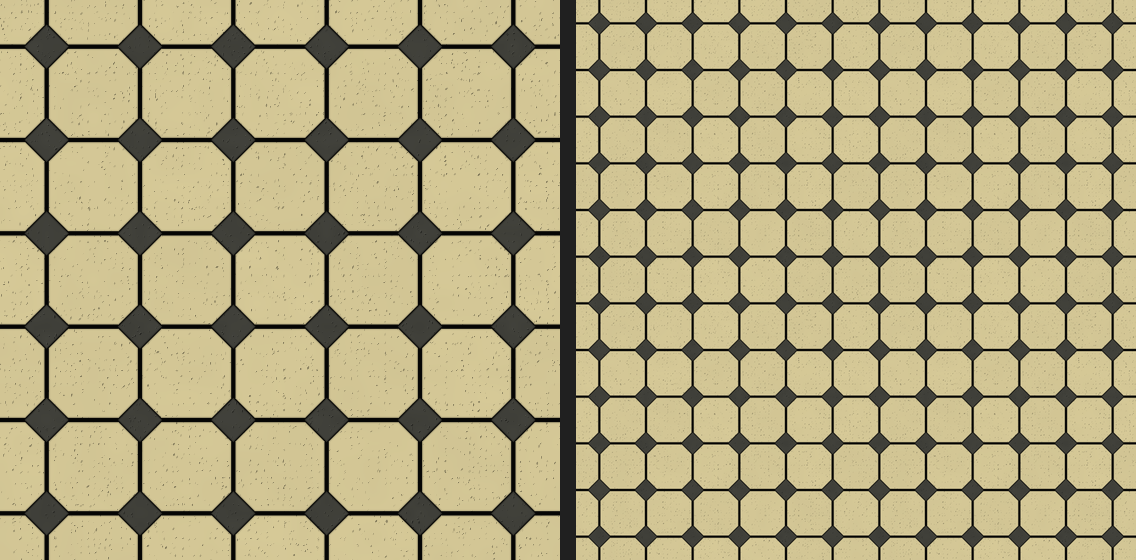
Left, the tile; right, the same tile 2 across and 2 down.
Give the GLSL for this pattern, as a Shadertoy shader.

```glsl
float hash(vec2 p) {
    return fract(sin(dot(p, vec2(127.1, 311.7))) * 43758.5453);
}

// Smooth value noise that wraps every n cells
float wrapNoise(vec2 uv, float n) {
    vec2 p = uv * n, c = floor(p), f = fract(p);
    f = f * f * (3.0 - 2.0 * f);
    vec2 a = mod(c, n), b = mod(c + 1.0, n);
    return mix(mix(hash(a), hash(vec2(b.x, a.y)), f.x),
               mix(hash(vec2(a.x, b.y)), hash(b), f.x), f.y);
}

// Slanted grains of random size and strength, on layered wrapping grids
float grains(vec2 uv) {
    float amount = 0.0;
    for (int i = 0; i < 3; i++) {
        float layer = float(i);
        float n = 66.0 + 17.0 * layer;
        vec2 p = uv * n + 0.37 * layer;
        vec2 id = mod(floor(p), n) + 131.0 * layer;
        vec2 center = 0.32 + 0.36 * vec2(hash(id + 3.1), hash(id + 7.7));
        float angle = 0.5 + 1.1 * hash(id + 11.3);
        vec2 along = vec2(cos(angle), sin(angle));
        vec2 q = fract(p) - center;
        q = vec2(dot(q, along), dot(q, vec2(-along.y, along.x)));
        q /= vec2(mix(0.15, 0.31, hash(id + 17.9)), mix(0.1, 0.16, hash(id + 23.3)));
        float present = step(0.72, hash(id));
        float strength = mix(0.15, 0.85, pow(hash(id + 29.1), 1.6));
        amount = max(amount, present * strength * (1.0 - smoothstep(0.3, 1.0, length(q))));
    }
    return amount;
}

void mainImage(out vec4 fragColor, in vec2 fragCoord) {
    vec2 uv = fragCoord / iResolution.xy;
    vec2 p = uv * 6.0;
    vec2 f = abs(fract(p) - 0.5);
    float soft = max(0.012, 6.0 / iResolution.y);

    // Distances into the octagon and the small diamond
    float corner = f.x + f.y;
    float octagon = min(min(f.x, f.y) - 0.019, (corner - 0.247) * 0.7071);
    float diamond = (0.237 - corner) * 0.7071;

    // Grain with a faint raised highlight
    float grain = grains(uv);
    float highlight = max(grains(uv + vec2(0.0012, -0.0012)) - grain, 0.0);

    // Cream octagons with a slight tone of their own
    vec2 tile = mod(floor(p + 0.5), 6.0);
    float tone = 0.99 + 0.014 * hash(tile + 41.0) + 0.015 * wrapNoise(uv, 24.0);
    vec3 cream = vec3(0.825, 0.775, 0.583) * tone;
    cream = mix(cream, vec3(0.38, 0.355, 0.26), grain * 0.85) + 0.03 * highlight;
    cream *= mix(0.88, 1.0, smoothstep(0.0, 0.028, octagon));

    // Charcoal diamonds
    vec3 charcoal = vec3(0.25, 0.25, 0.225) * (0.97 + 0.06 * wrapNoise(uv, 48.0));
    charcoal = charcoal * (1.0 - 0.45 * grain) + 0.05 * highlight;
    charcoal *= mix(0.8, 1.0, smoothstep(0.0, 0.02, diamond));

    // Dark joints below both
    vec3 color = vec3(0.018, 0.018, 0.014);
    color = mix(color, cream, smoothstep(-0.3 * soft, soft, octagon));
    color = mix(color, charcoal, smoothstep(-0.5 * soft, 0.7 * soft, diamond));
    fragColor = vec4(color, 1.0);
}
```
